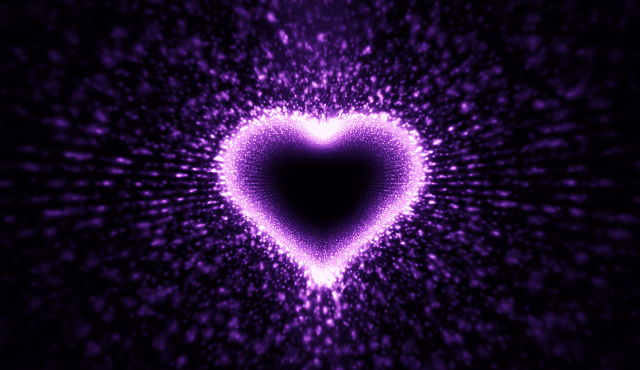
Write a WebGL 2 fragment shader that draws this background.

```glsl
#version 300 es
precision highp float;
// A glowing violet heart in the dark, wrapped in grains that fly out radially.
// A heart distance gives the rim and halo; log-polar cells scatter the grains,
// and the summed light is coloured by one ramp from black to pale pink.
uniform vec2 u_resolution;
out vec4 fragColor;

const float TAU = 6.2831853;

float hash(vec2 p) {
  return fract(sin(dot(p, vec2(127.1, 311.7))) * 43758.5453);
}

float dot2(vec2 v) { return dot(v, v); }

float gauss(float x, float width) { return exp(-x * x / (width * width)); }

// Elliptical soft glow
float glow(vec2 p, vec2 center, vec2 size) { return exp(-dot2((p - center) / size)); }

// Signed distance to a heart with its tip at the origin and notch at y = 1
float heartDistance(vec2 p) {
  p.x = abs(p.x);
  if (p.x + p.y > 1.0) return length(p - vec2(0.25, 0.75)) - sqrt(2.0) / 4.0;
  float edge = min(dot2(p - vec2(0.0, 1.0)), dot2(p - 0.5 * max(p.x + p.y, 0.0)));
  return sqrt(edge) * sign(p.x - p.y);
}

// Jittered soft grains in log-polar cells; count = cells around the circle
float grains(float angle, float radius, float count, float jitter, float seed) {
  vec2 uv = vec2(angle, 0.8 * log(radius)) * count / TAU + 0.5;
  vec2 cell = floor(uv);
  float sum = 0.0;
  for (int j = -1; j <= 1; j++) {
    for (int i = -1; i <= 1; i++) {
      vec2 id = cell + vec2(i, j);
      vec2 key = vec2(mod(id.x, count), id.y) + seed;
      vec2 shift = vec2(hash(key), hash(key + 17.3)) - 0.5;
      vec2 offset = uv - id - 0.5 - shift * vec2(jitter, 0.9);
      float power = hash(key + 41.7);
      sum += power * power * exp(-dot2(offset) * 6.0);
    }
  }
  return sum;
}

// Light level to colour
vec3 ramp(float t) {
  vec3 c = mix(vec3(0.008, 0.0, 0.018), vec3(0.12, 0.04, 0.22), smoothstep(0.0, 0.2, t));
  c = mix(c, vec3(0.28, 0.10, 0.46), smoothstep(0.17, 0.37, t));
  c = mix(c, vec3(0.64, 0.28, 0.81), smoothstep(0.34, 0.62, t));
  c = mix(c, vec3(0.95, 0.65, 0.98), smoothstep(0.58, 0.88, t));
  return mix(c, vec3(1.0, 0.95, 1.0), smoothstep(0.85, 1.2, t));
}

void main() {
  vec2 p = (gl_FragCoord.xy - 0.5 * u_resolution) / u_resolution.y;
  p.x -= 0.007;

  // Heart distance in canvas heights
  float d = 0.42 * heartDistance((p + vec2(0.0, 0.258)) / vec2(0.441, 0.4));
  float inside = smoothstep(0.004, -0.004, d);
  float outer = max(d, 0.0);
  float depth = max(-d, 0.0);

  // Polar frame, with ordered rays close to the horizontal axis
  vec2 q = p - vec2(0.0, 0.005);
  float radius = max(length(q), 0.001);
  float angle = atan(q.y, q.x);
  float level = gauss(asin(clamp(q.y / radius, -1.0, 1.0)), 0.34);
  float rays = mix(1.0, 0.5 + 0.5 * cos(angle * 110.0), 0.8 * level);

  // Coarse and fine grains
  float jitter = mix(0.9, 0.15, level);
  float coarse = grains(angle, radius, 110.0, jitter, 3.0);
  float fine = grains(angle, radius, 220.0, 0.9, 59.0);
  float dust = grains(angle, radius, 330.0, 0.9, 113.0);

  // Flying grains, fading away from the rim and toward the corners
  float reach = 0.3 + 0.65 * exp(-outer / 0.13);
  float vignette = 1.0 - 0.72 * smoothstep(0.4, 1.05, length(p * vec2(0.95, 1.1)));
  float flying = (0.95 * coarse + 0.65 * fine) * rays * reach * vignette * (1.0 + 0.35 * level);

  // Rim with a hazy outer skirt
  float rimOut = 0.55 * gauss(outer, 0.022) + 0.3 * exp(-outer / 0.04);
  rimOut += 0.1 * exp(-outer / 0.1) * rays;
  float outside = rimOut * (0.75 + 0.5 * fine) + flying;

  // Grainy light sinking into a rounded dark hollow
  float sparkle = mix(0.72, 1.25, clamp(dust * 1.4, 0.0, 1.0));
  float inner = 0.8 * gauss(depth, 0.108) * sparkle;
  inner *= mix(1.0, rays, 0.5 * smoothstep(0.02, 0.07, depth));
  inner *= smoothstep(0.06, 0.19, length((p + vec2(0.0, 0.005)) * vec2(0.95, 1.0)));
  inner += 0.32 * gauss(depth, 0.03);

  float light = mix(outside, inner, inside);

  // Bright notch and tip, plumes above and below
  light += 0.55 * glow(p, vec2(0.0, 0.138), vec2(0.06, 0.05));
  light += 0.3 * glow(p, vec2(0.0, -0.245), vec2(0.05, 0.04));
  float haze = 0.28 * glow(p, vec2(-0.02, 0.36), vec2(0.12, 0.2));
  haze += 0.16 * glow(p, vec2(0.0, -0.36), vec2(0.09, 0.13));
  light += haze * (1.0 - inside) * (0.7 + 0.5 * coarse);

  fragColor = vec4(ramp(light), 1.0);
}
```
